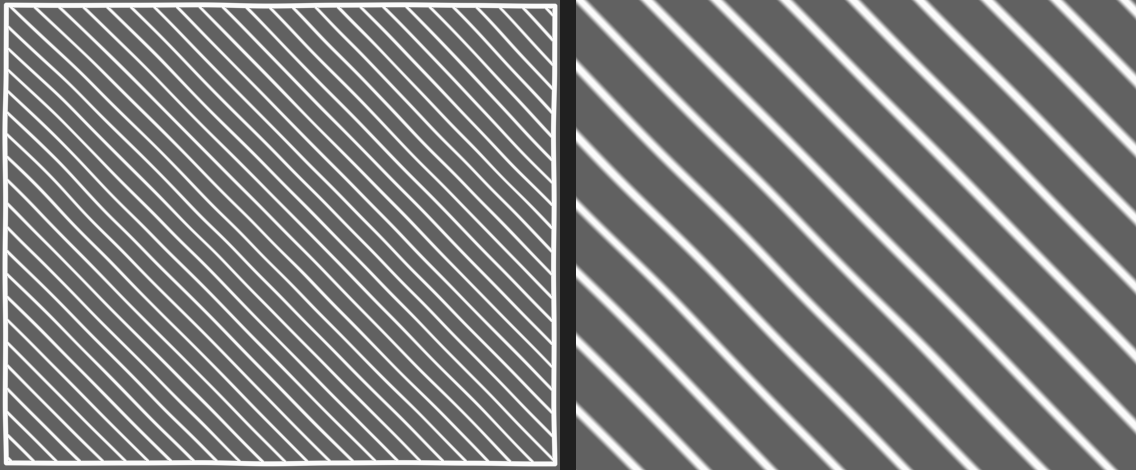
Left: the whole. Right: its middle third, enlarged.
Reproduce this pattern procedurally as a Shadertoy shader.

```glsl
// Hand-drawn white diagonal stripes on grey inside a thin uneven frame.

const vec3 GROUND = vec3(0.38);
const vec3 CHALK = vec3(0.985);
const float PERIOD = 0.0489;       // vertical step between stripes, canvas height = 1
const float FIRST_STRIPE = 0.910;  // offset of the lowest stripe

float hash(vec2 cell) {
    return fract(sin(dot(cell, vec2(127.1, 311.7))) * 43758.5);
}

float noise(vec2 p) {
    vec2 cell = floor(p);
    vec2 f = fract(p);
    f = f * f * (3.0 - 2.0 * f);
    float low = mix(hash(cell), hash(cell + vec2(1, 0)), f.x);
    float high = mix(hash(cell + vec2(0, 1)), hash(cell + vec2(1, 1)), f.x);
    return mix(low, high, f.y);
}

float bump(vec2 p, vec2 center, vec2 radius) {
    vec2 d = (p - center) / radius;
    return exp(-dot(d, d));
}

// Slow bends of the hand-drawn strokes; p runs right and down from the top left.
float strokeDrift(vec2 p, float aspect) {
    float u = p.x / aspect;
    float drift = 0.0155 * u * u * smoothstep(0.0, 0.3, p.y);
    drift += 0.013 * bump(p, vec2(0.0), vec2(0.16));
    drift -= 0.008 * bump(p, vec2(0.10, 0.37), vec2(0.09, 0.12));
    return drift + 0.004 * (noise(p * 9.0) - 0.5);
}

// Coverage of a soft stroke whose ink fades from core to rim.
float softStroke(float dist, float core, float rim, float pixel) {
    return 1.0 - smoothstep(core, max(rim, core + pixel), dist);
}

float stripes(vec2 p, float aspect, float pixel) {
    float k = (FIRST_STRIPE + strokeDrift(p, aspect) - p.y + p.x) / PERIOD;
    float dist = abs(fract(k + 0.5) - 0.5) * PERIOD * 0.7071;
    float index = floor(k + 0.5);
    float pressure = 0.0006 * (noise(vec2(index * 3.7, p.x * 12.0)) - 0.5);
    return softStroke(dist + pressure, 0.0010, 0.0052, pixel);
}

// Signed distance to the wobbly frame line, negative inside it.
float frameDistance(vec2 p, float aspect) {
    vec2 wobble = 0.0035 * (vec2(noise(vec2(p.y * 7.0, 2.0)),
                                 noise(vec2(p.x * 7.0, 8.0))) - 0.5);
    vec2 halfSize = vec2(aspect * 0.5 - 0.0122, 0.5 - 0.0130);
    vec2 center = vec2(aspect * 0.5, 0.4985);
    vec2 d = abs(p + wobble - center) - halfSize;
    return length(max(d, 0.0)) + min(max(d.x, d.y), 0.0);
}

void mainImage(out vec4 fragColor, in vec2 fragCoord) {
    float pixel = 1.0 / iResolution.y;
    float aspect = iResolution.x * pixel;
    vec2 p = vec2(fragCoord.x, iResolution.y - fragCoord.y) * pixel;

    // Stripes stop at the frame
    float border = frameDistance(p, aspect);
    float inside = 1.0 - smoothstep(-pixel, pixel, border);
    float ink = stripes(p, aspect, pixel) * inside;

    // Frame stroke
    ink = max(ink, softStroke(abs(border), 0.0035, 0.0070, pixel));

    fragColor = vec4(mix(GROUND, CHALK, ink), 1.0);
}
```
